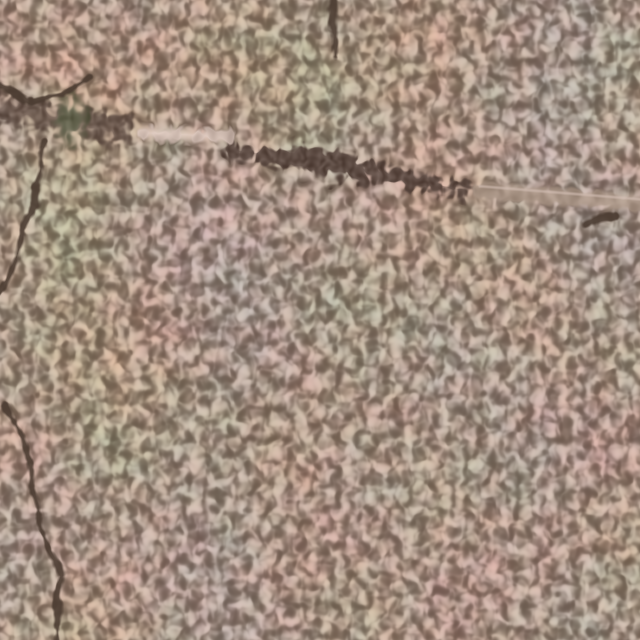
Reproduce this texture procedurally as a Shadertoy shader.

```glsl
// Weathered, grainy stone paving: curly light and dark grains from warped
// gradient noise, tinted in broad patches. Segment distances add thin cracks
// and a sloping joint that is partly open and partly filled with pale mortar.

const vec3 DARK_GRAIN   = vec3(0.36, 0.29, 0.24);
const vec3 LIGHT_GRAIN  = vec3(0.82, 0.74, 0.68);
const vec3 CRACK_COLOR  = vec3(0.29, 0.23, 0.19);
const vec3 GASH_COLOR   = vec3(0.35, 0.28, 0.25);
const vec3 MOSS_COLOR   = vec3(0.40, 0.43, 0.33);
const vec3 CHALK_COLOR  = vec3(0.83, 0.75, 0.71);
const vec3 MORTAR_COLOR = vec3(0.66, 0.58, 0.52);

const float GRAIN_SCALE = 50.0;   // grain cells across the canvas
const float FINE_SCALE  = 92.0;
const float WARP        = 0.006;  // how strongly the grains curl
const float MEAN_TONE   = 0.61;
const float TONE_RANGE  = 0.46;
const float TINT        = 0.11;
const float CRACK_WIDTH = 0.0045;

// Each entry holds the two ends of one crack segment.
const int CRACK_COUNT = 12;
const vec4 CRACKS[CRACK_COUNT] = vec4[CRACK_COUNT](
    vec4(0.085, -0.02, 0.097, 0.10), vec4(0.097, 0.10, 0.06, 0.19),
    vec4(0.06, 0.19, 0.045, 0.28),   vec4(0.045, 0.28, 0.012, 0.37),
    vec4(-0.005, 0.53, 0.03, 0.60),  vec4(0.03, 0.60, 0.052, 0.68),
    vec4(0.052, 0.68, 0.07, 0.78),   vec4(-0.01, 0.865, 0.05, 0.842),
    vec4(0.05, 0.842, 0.10, 0.85),   vec4(0.10, 0.85, 0.135, 0.88),
    vec4(0.52, 1.01, 0.522, 0.91),   vec4(0.91, 0.648, 0.965, 0.665));

float hash(vec2 p) {
    return fract(sin(dot(p, vec2(127.1, 311.7))) * 43758.5453);
}

vec2 gradient(vec2 cell) {
    float angle = 6.28318 * hash(cell);
    return vec2(cos(angle), sin(angle));
}

// Gradient noise, roughly -0.7 to 0.7.
float noise(vec2 p) {
    vec2 i = floor(p), f = fract(p);
    vec2 u = f * f * f * (f * (f * 6.0 - 15.0) + 10.0);
    vec2 e = vec2(1.0, 0.0);
    float low  = mix(dot(gradient(i), f),
                     dot(gradient(i + e.xy), f - e.xy), u.x);
    float high = mix(dot(gradient(i + e.yx), f - e.yx),
                     dot(gradient(i + e.xx), f - e.xx), u.x);
    return mix(low, high, u.y);
}

float segment(vec2 p, vec2 a, vec2 b) {
    vec2 ab = b - a;
    float along = clamp(dot(p - a, ab) / dot(ab, ab), 0.0, 1.0);
    return length(p - a - along * ab);
}

// Coverage of a band of the given half width with a soft edge.
float band(float dist, float width, float softness) {
    return 1.0 - smoothstep(width - softness, width + softness, dist);
}

void mainImage(out vec4 fragColor, in vec2 fragCoord) {
    vec2 p = fragCoord / iResolution.y;

    // Curly grains, slightly taller than wide
    vec2 warp = WARP * vec2(noise(p * 55.0 + 17.0), noise(p * 55.0 + 71.0));
    vec2 q = (p + warp) * vec2(1.08, 0.92);
    float coarse = noise(q * GRAIN_SCALE);
    float fine = noise(q * FINE_SCALE + 31.0);
    float broad = noise(p * 7.0 + 5.0);
    float swing = 0.98 * coarse + 0.62 * fine + 0.10 * broad;
    float tone = MEAN_TONE + TONE_RANGE * tanh(swing / TONE_RANGE * 1.1);
    vec3 color = mix(DARK_GRAIN, LIGHT_GRAIN, tone);

    // Rosy, ochre and grey-green patches
    float rose = noise(p * 5.0 + 43.0) + 0.6 * noise(p * 24.0 + 9.0);
    float ochre = noise(p * 4.0 + 87.0) + 0.4 * noise(p * 30.0 + 63.0);
    color *= 1.0 + TINT * (rose * vec3(0.7, -0.5, -0.3)
                         + ochre * vec3(0.3, 0.1, -0.9));

    // Dark hollow with moss at the left end of the joint
    float ragged = 0.022 * coarse + 0.012 * fine;
    float hollow = segment(p, vec2(-0.02, 0.832), vec2(0.19, 0.797));
    color = mix(color, GASH_COLOR + 0.12 * fine,
                0.72 * band(hollow + ragged * 1.2, 0.021, 0.010));
    float moss = length((p - vec2(0.11, 0.812)) * vec2(1.0, 0.7));
    color = mix(color, MOSS_COLOR + 0.25 * coarse,
                0.7 * band(moss + ragged, 0.022, 0.014));

    // Open gash in the middle of the joint
    float gash = min(segment(p, vec2(0.36, 0.765), vec2(0.50, 0.748)),
                     segment(p, vec2(0.50, 0.748), vec2(0.725, 0.702)));
    float gashWidth = 0.011 + 0.012 * exp(-pow((p.x - 0.51) / 0.07, 2.0));
    color = mix(color, GASH_COLOR + 0.14 * fine,
                0.92 * band(gash + ragged, gashWidth, 0.005));

    // Pale filling: bright chalk on the left, smooth mortar on the right
    float chalk = segment(p, vec2(0.22, 0.793), vec2(0.355, 0.786));
    color = mix(color, CHALK_COLOR + 0.14 * coarse,
                0.9 * band(chalk + ragged * 0.6, 0.009, 0.004));
    float mortar = segment(p, vec2(0.75, 0.702), vec2(1.02, 0.681));
    color = mix(color, MORTAR_COLOR + 0.10 * coarse,
                0.85 * band(mortar + ragged * 0.4, 0.012, 0.004));
    float ridge = segment(p, vec2(0.75, 0.709), vec2(1.02, 0.687));
    color = mix(color, CHALK_COLOR, 0.6 * band(ridge, 0.002, 0.002));

    // Thin wandering cracks
    vec2 bent = p + 0.012 * vec2(noise(p * 18.0 + 3.0), noise(p * 18.0 + 29.0));
    float crack = 1.0;
    for (int i = 0; i < CRACK_COUNT; i++) {
        crack = min(crack, segment(bent, CRACKS[i].xy, CRACKS[i].zw));
    }
    float crackWidth = CRACK_WIDTH * (1.0 + 0.9 * noise(p * 14.0 + 51.0));
    color = mix(color, CRACK_COLOR,
                0.88 * band(crack + 0.2 * ragged, crackWidth, 0.0028));

    fragColor = vec4(clamp(color, 0.0, 1.0), 1.0);
}
```
